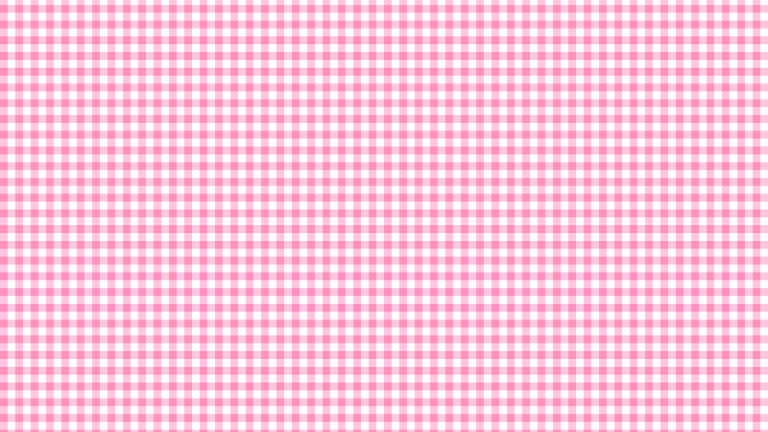
A Shadertoy shader for this pattern:

```glsl
// Running area under a stripe wave that is on for the first half of each repeat
vec2 stripeArea(vec2 p) {
    return 0.5 * floor(p) + min(fract(p), 0.5);
}

// Stripe coverage averaged over a footprint, which smooths the edges
vec2 stripeCoverage(vec2 p, vec2 footprint) {
    return (stripeArea(p + 0.5 * footprint) - stripeArea(p - 0.5 * footprint)) / footprint;
}

void mainImage(out vec4 fragColor, in vec2 fragCoord) {
    vec2 uv = fragCoord / iResolution.xy;

    // Repeats across and down, with the rows anchored at mid height
    vec2 repeats = vec2(50.0, 27.45);
    vec2 cell = (uv - vec2(0.0, 0.5)) * repeats + vec2(0.0, 0.083);

    // Each band adds half the tint, so crossings are the deepest pink
    vec2 bands = stripeCoverage(cell, repeats / iResolution.xy);
    float tint = 0.5 * (bands.x + bands.y);

    vec3 cloth = vec3(1.0, 0.993, 0.996);
    vec3 pink = vec3(1.0, 0.57, 0.75);
    fragColor = vec4(mix(cloth, pink, tint), 1.0);
}
```
